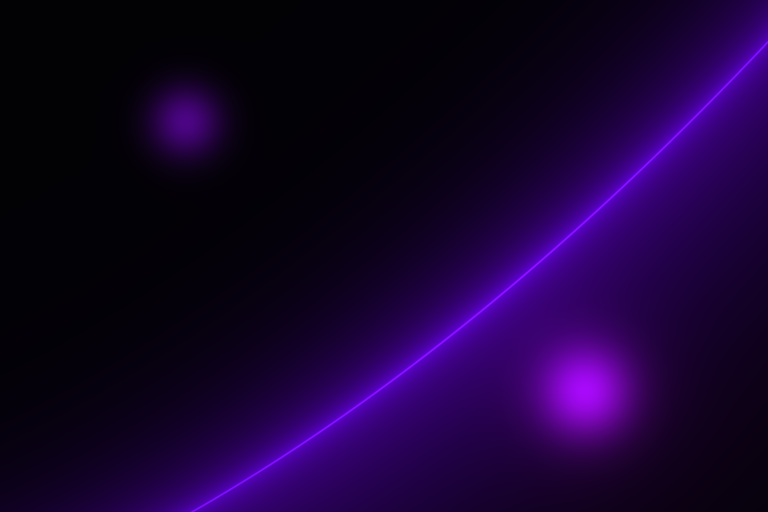
This background is drawn by a WebGL 1 fragment shader. Its source:

```glsl
precision highp float;
// A thin violet arc climbs across a near-black field, with two soft orbs.
// The arc is a parabola whose approximate distance drives a fine line and
// uneven glows: a short falloff above, a long one below.

uniform vec2 u_resolution;

// Signed distance to the arc, positive above it.
float arcDistance(vec2 p) {
  float x = p.x - 0.375;
  float height = x * (0.572 + 0.217 * x);
  float slope = 0.572 + 0.434 * x;
  return (p.y - height) / sqrt(1.0 + slope * slope);
}

float softOrb(vec2 p, vec2 center, float radius) {
  vec2 q = (p - center) / radius;
  return exp(-dot(q, q));
}

void main() {
  vec2 p = gl_FragCoord.xy / u_resolution.y;
  float signedDist = arcDistance(p);
  float dist = abs(signedDist);

  // The arc is brightest near its middle and dims toward both ends.
  float along = (p.x - 0.98) / 0.75;
  float strength = 0.65 + 0.35 * exp(-along * along);

  // Broad haze, wider below the arc and slightly redder far from it.
  float reach = signedDist > 0.0 ? 0.125 : 0.25;
  float haze = exp(-dist / reach);
  vec3 hazeColor = mix(vec3(0.25, 0.0, 0.53), vec3(0.29, 0.0, 0.46),
                       smoothstep(0.2, 0.6, -signedDist));
  vec3 color = vec3(0.006, 0.005, 0.016);
  color += hazeColor * haze * mix(1.0, strength, 0.5);

  // Tight halo and fine bright line.
  color += vec3(0.12, 0.0, 0.30) * exp(-dist / 0.022) * strength;
  float halfWidth = max(0.0016, 0.6 / u_resolution.y);
  float line = 1.0 - smoothstep(0.0, 2.0 * halfWidth, dist);
  color += vec3(0.20, 0.06, 0.30) * line * strength;

  // Dim orb at upper left, vivid orb at lower right.
  color += vec3(0.29, 0.01, 0.50) * softOrb(p, vec2(0.363, 0.762), 0.068);
  vec2 vividCenter = vec2(1.145, 0.234);
  color += vec3(0.48, 0.03, 0.68) * softOrb(p, vividCenter, 0.087);
  color += vec3(0.08, 0.0, 0.09) * softOrb(p, vividCenter, 0.16);

  gl_FragColor = vec4(min(color, 1.0), 1.0);
}
```
